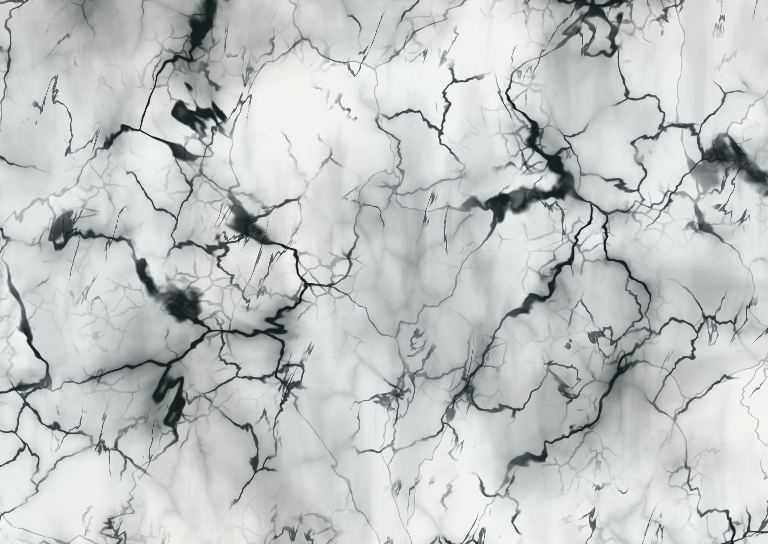
Write a WebGL 2 fragment shader that draws this texture.

```glsl
#version 300 es
precision highp float;
// White marble: pale clouded slabs split by jagged, ink-dark veins.
// Warped cellular borders give veins, cracks and crackle; layered sines
// give the warping, the clouds, the hairlines and the masks.

uniform vec2 u_resolution;
out vec4 fragColor;

const mat2 TURN = mat2(0.8, 0.6, -0.6, 0.8);
const vec3 INK = vec3(0.075, 0.11, 0.115);
const vec3 COOL_WHITE = vec3(0.940, 0.950, 0.955);
const vec3 WARM_WHITE = vec3(0.955, 0.953, 0.942);

vec2 hash22(vec2 p) {
  vec3 q = fract(p.xyx * vec3(0.1031, 0.1030, 0.0973));
  q += dot(q, q.yzx + 33.33);
  return fract((q.xx + q.yz) * q.zy);
}

// Layered, turned and self-bent sines, centred on 0.5
float waves(vec2 p, float seed) {
  float sum = 0.0, amp = 0.5;
  p = p * 3.0 + seed * vec2(1.7, 2.9);
  for (int i = 0; i < 6; i++) {
    p = TURN * p + seed;
    p += 0.4 * sin(p.yx * 1.1 + seed);
    sum += amp * sin(p.x) * cos(p.y);
    p *= 1.93;
    amp *= 0.52;
  }
  return 0.5 + 0.5 * sum;
}

vec2 bend(vec2 p, float amount, float scale) {
  return p + amount * (vec2(waves(p * scale, 1.3), waves(p * scale, 5.1)) - 0.5);
}

// Cellular noise: x = distance to the nearest border, y = random value of the cell
vec2 cells(vec2 p) {
  vec2 home = floor(p), f = fract(p), nearest = vec2(0.0), nearCell = vec2(0.0);
  float best = 8.0;
  for (int j = -1; j <= 1; j++)
    for (int i = -1; i <= 1; i++) {
      vec2 g = vec2(i, j);
      vec2 r = g + hash22(home + g) - f;
      if (dot(r, r) < best) { best = dot(r, r); nearest = r; nearCell = g; }
    }
  float border = 8.0;
  for (int j = -2; j <= 2; j++)
    for (int i = -2; i <= 2; i++) {
      vec2 g = nearCell + vec2(i, j);
      vec2 r = g + hash22(home + g) - f;
      vec2 gap = r - nearest;
      if (dot(gap, gap) > 1e-5)
        border = min(border, dot(0.5 * (nearest + r), normalize(gap)));
    }
  return vec2(border, hash22(home + nearCell + 7.0).x);
}

float stroke(float dist, float width, float px) {
  return 1.0 - smoothstep(width * 0.4, width + px, dist);
}

void main() {
  vec2 uv = gl_FragCoord.xy / u_resolution;
  vec2 p = gl_FragCoord.xy / u_resolution.y;
  float px = 1.0 / u_resolution.y;

  // Quiet grey zone in the middle, with ragged rim
  vec2 soft = bend(uv, 0.2, 2.0);
  float calm = 1.0 - smoothstep(0.5, 1.25, length((soft - vec2(0.52, 0.47)) / vec2(0.12, 0.28)));

  // Main veins, swelling into pools
  vec2 q = bend(p, 0.3, 2.2);
  vec2 slab = cells(q * vec2(3.7, 3.1) + 2.0);
  float veinDist = slab.x / 3.4;
  float alive = smoothstep(0.34, 0.6, waves(p * 2.3, 2.0)) * (1.0 - 0.85 * calm);
  float pool = smoothstep(0.55, 0.8, waves(p * 3.0, 8.0)) * alive;
  float vein = stroke(veinDist, 0.001 + 0.003 * alive + 0.032 * pool, px);
  vein *= 0.25 + 0.75 * alive;
  vein *= 1.0 - 0.6 * pool * smoothstep(0.5, 0.75, waves(p * 13.0, 4.0));
  float halo = exp(-veinDist / 0.028) * alive * smoothstep(0.3, 0.7, waves(p * 5.0, 3.0));

  // Side cracks with pale folds, and crackle close to the veins
  vec2 q2 = bend(p, 0.13, 4.0);
  float crackDist = cells(q2 * vec2(9.5, 7.0) + 11.0).x / 8.0;
  float crackMask = smoothstep(0.48, 0.68, waves(p * 3.6, 9.0)) * (1.0 - 0.7 * calm);
  float crack = stroke(crackDist, 0.0022, px) * crackMask;
  float fold = exp(-crackDist / 0.012) * smoothstep(0.35, 0.7, waves(p * 4.0, 14.0));
  float crackleDist = cells(bend(p, 0.05, 9.0) * 26.0).x / 26.0;
  float crackle = stroke(crackleDist, 0.0016, px) * exp(-veinDist / 0.035) * alive
    * smoothstep(0.42, 0.62, waves(p * 7.0, 6.5));

  // Slanted hairlines and upright brushing
  vec2 slant = mat2(0.94, 0.34, -0.34, 0.94) * p;
  float hairMask = smoothstep(0.52, 0.72, waves(p * 5.0, 12.0));
  float hair = stroke(abs(waves(slant * vec2(9.0, 3.6), 11.0) - 0.5), 0.015, 4.0 * px) * hairMask;
  float brushed = smoothstep(0.35, 0.75, waves(p * vec2(11.0, 3.2), 7.0));

  // Lightness: clouds and slabs first, then the dark lines
  float light = 1.0 - 0.22 * smoothstep(0.46, 0.85, waves(p * 1.9, 6.0));
  light -= 0.06 * slab.y * slab.y + 0.07 * brushed * brushed;
  light -= calm * (0.08 + 0.10 * brushed);
  light *= (1.0 - 0.55 * halo) * (1.0 - 0.17 * fold);
  light *= (1.0 - 0.65 * hair) * (1.0 - 0.8 * crack);
  light *= (1.0 - 0.75 * crackle) * (1.0 - 0.97 * vein);

  vec3 white = mix(COOL_WHITE, WARM_WHITE, smoothstep(0.4, 0.65, waves(p * 1.2, 15.0)));
  fragColor = vec4(mix(INK, white, clamp(light, 0.0, 1.0)), 1.0);
}
```
